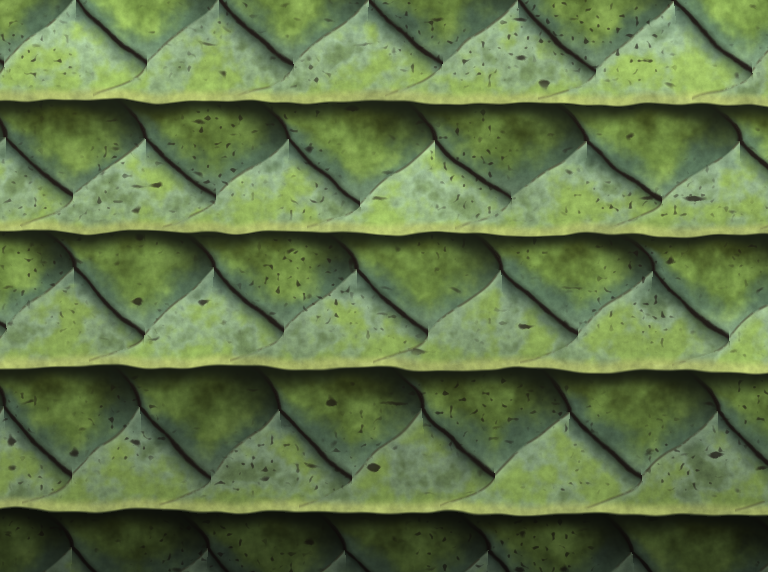
Reproduce this texture procedurally as a Shadertoy shader.

```glsl
// Overlapping green leaf scales in ridged rows, with shaded seams, mottling and specks.

const float PI = 3.14159265;

// Layout, in canvas widths; y runs downward
const float FIRST_RIDGE = 0.134;
const float ROW_HEIGHT = 0.178;
const float COLUMN_START = 0.0065;
const float COLUMN_WIDTH = 0.1784;
const float COLUMN_GROWTH = 0.0124;
const float ROW_SQUEEZE = 0.015;

// Scale shape, in row heights and column widths
const float APEX = 0.26;
const float CURL = 0.2;
const float JUNCTION = 0.73;
const float TIP_LENGTH = 0.38;
const float TIP_LEVEL = 0.955;
const float SEAM_WIDTH = 0.011;
const float EDGE_WIDTH = 0.006;

// Colours
const vec3 LEAF_LIGHT = vec3(0.54, 0.65, 0.34);
const vec3 LEAF_MID = vec3(0.40, 0.50, 0.24);
const vec3 LEAF_DEEP = vec3(0.23, 0.27, 0.11);
const vec3 PALE = vec3(0.60, 0.71, 0.56);
const vec3 TEAL = vec3(0.32, 0.42, 0.35);
const vec3 SHADOW = vec3(0.10, 0.12, 0.08);
const vec3 RIDGE = vec3(0.68, 0.72, 0.42);
const vec3 SEAM = vec3(0.11, 0.08, 0.07);
const vec3 EDGE = vec3(0.27, 0.24, 0.17);

float hash(vec2 p) {
    vec3 h = fract(p.xyx * 0.1031);
    h += dot(h, h.yzx + 33.33);
    return fract((h.x + h.y) * h.z);
}

float cornerSlope(vec2 cell, vec2 offset) {
    float angle = 2.0 * PI * hash(cell);
    return dot(vec2(cos(angle), sin(angle)), offset);
}

float gradientNoise(vec2 p) {
    vec2 i = floor(p), f = p - i;
    vec2 s = f * f * f * (f * (f * 6.0 - 15.0) + 10.0), e = vec2(1, 0);
    return mix(mix(cornerSlope(i, f), cornerSlope(i + e, f - e), s.x),
               mix(cornerSlope(i + e.yx, f - e.yx), cornerSlope(i + 1.0, f - 1.0), s.x), s.y);
}

float fbm(vec2 p) {
    float sum = 0.0, gain = 1.0;
    for (int i = 0; i < 4; i++) {
        sum += gain * gradientNoise(p);
        p = p * 2.03 + 17.3;
        gain *= 0.55;
    }
    return sum;
}

float fall(float a, float b, float x) { return 1.0 - smoothstep(a, b, x); }

// Column coordinate; columns widen to the right and alternate rows shift by half
float column(float x, float row) {
    float s = (x - COLUMN_START) / COLUMN_WIDTH;
    float k = (sqrt(1.0 + 4.0 * COLUMN_GROWTH * s) - 1.0) / (2.0 * COLUMN_GROWTH);
    return k * (1.0 + ROW_SQUEEZE * (row - 1.7)) + 0.5 * mod(row, 2.0);
}

void mainImage(out vec4 fragColor, in vec2 fragCoord) {
    vec2 p = vec2(fragCoord.x, iResolution.y - fragCoord.y) / iResolution.x;
    float px = 1.0 / (iResolution.x * ROW_HEIGHT);
    float mottle = fbm(p * 17.0);
    float grain = fbm(p * 85.0 + 9.0);

    // Row coordinate with uneven spacing and lightly scalloped ridges
    vec2 q = p + 0.005 * vec2(gradientNoise(p * 22.0), gradientNoise(p * 22.0 + 40.0));
    float r = (q.y - FIRST_RIDGE - 0.007 * (q.x - 0.3)) / ROW_HEIGHT + 1.0;
    float bend = sin(PI * (r - 1.0) / 3.0);
    r += 0.062 * bend * bend;
    float above = column(q.x, floor(r + 0.5) - 1.0);
    float nearRidge = cos(PI * r);
    r -= 0.011 * cos(2.0 * PI * (above - 0.1)) * nearRidge * nearRidge;
    float row = floor(r), v = r - row;

    // Column cell, centred on the point where three scales meet
    float curl = max(0.0, 1.0 - v / APEX);
    float x = column(q.x, row) + CURL * curl * curl;
    float cell = floor(x + 0.5), u = x - cell;
    float meet = JUNCTION + 0.06 * (hash(vec2(cell + 20.0, row + 5.0)) - 0.5);

    // Lower outline of the hanging scale: seam on the left, edge on the right
    float t = 1.0 - 2.0 * abs(u);
    float outline = u < 0.0 ? t + 0.35 * t * (1.0 - t) : t + 0.04 * sin(2.0 * PI * t);
    outline = mix(APEX, meet, outline);
    float depth = (outline - v) * 0.72;

    // Swept tip of the upright scale lying over its left neighbour
    float w = clamp(-u / TIP_LENGTH, 0.0, 1.0);
    float tip = mix(meet, TIP_LEVEL, pow(w, 0.55));
    float behind = u < 0.0 ? fall(-px, px, v - tip) : 0.0;

    // Hanging scale
    vec3 hanging = mix(LEAF_DEEP, LEAF_MID, smoothstep(-0.05, 0.32, v + 0.25 * mottle));
    hanging = mix(hanging, LEAF_LIGHT, 0.55 * smoothstep(-0.1, 0.6, mottle) * smoothstep(0.1, 0.35, v));
    hanging = mix(hanging, TEAL, 0.85 * fall(0.02, 0.21, depth + 0.12 * mottle));
    hanging = mix(hanging, PALE, 0.5 * smoothstep(0.45, 0.75, v));
    hanging = mix(hanging, SHADOW, 0.85 * smoothstep(0.05, 0.5, u) * fall(0.12, 0.5, v));
    hanging *= 0.9 + 0.2 * hash(vec2(cell + 40.0, row + 11.0));

    // Upright scale
    float seamShade = u < 0.0 ? behind * fall(0.0, 0.15, -depth) : 0.0;
    vec3 upright = mix(PALE, LEAF_LIGHT, smoothstep(-0.3, 0.4, mottle + 0.7 * (v - 0.65)));
    upright = mix(upright, LEAF_MID, 0.5 * smoothstep(0.1, 0.6, -mottle));
    upright = mix(upright, TEAL, 0.7 * fall(0.28, 0.56, v + 0.15 * mottle));
    upright = mix(upright, PALE, u > 0.0 ? 0.7 * fall(0.0, 0.09, -depth) : 0.0);
    upright = mix(upright, PALE, 0.5 * (1.0 - behind) * step(u, 0.0) * fall(0.0, 0.09, v - tip));
    upright = mix(upright, TEAL * 0.7, 0.75 * seamShade);
    upright *= 0.93 + 0.1 * hash(vec2(cell + 60.0 - step(0.5, behind), row + 3.0));
    upright = mix(upright, RIDGE, 0.85 * smoothstep(0.88, 0.96, v));

    vec3 colour = mix(upright, hanging, smoothstep(-1.3 * px, 1.3 * px, depth));

    // Grain, broad patches and clustered dark specks
    float patches = gradientNoise(p * 5.0 + 6.0);
    colour *= 1.0 + 0.13 * grain + 0.15 * mottle + 0.14 * patches;
    float cluster = smoothstep(-0.05, 0.35, gradientNoise(p * 9.0 + 3.0) + 0.15 * fall(0.4, 0.7, v));
    float specks = smoothstep(0.27, 0.52, gradientNoise(p * 120.0));
    float blots = smoothstep(0.42, 0.58, gradientNoise(p * vec2(36.0, 60.0) + 0.1 * grain));
    float stain = max(0.6 * specks * cluster, 0.7 * blots);
    colour = mix(colour, SEAM, stain * fall(0.82, 0.92, v));

    // Seams that thin toward the tip, fine broken edges and tip lines
    float lean = 2.0 * CURL * curl / APEX;
    float topSeam = v < APEX ? (0.5 - abs(u)) / sqrt(1.0 + lean * lean) : 1.0;
    float seamDistance = min(topSeam, u < 0.0 ? abs(depth) : 1.0);
    float edgeDistance = u > 0.0 ? abs(depth) : 1.0;
    float tipDistance = u < 0.0 && w < 1.0 ? abs(v - tip) * 0.75 : 1.0;
    float ragged = SEAM_WIDTH * (1.0 + 0.6 * grain + 0.5 * mottle);
    float broken = 0.6 * smoothstep(-0.6, 0.3, grain + mottle) * (1.0 - 0.5 * w);
    float fine = min(edgeDistance, tipDistance);
    colour = mix(colour, EDGE, broken * fall(EDGE_WIDTH - px, EDGE_WIDTH + 1.3 * px, fine));
    colour = mix(colour, SHADOW, 0.5 * fall(0.0, 0.05, seamDistance));
    colour = mix(colour, SEAM, 0.85 * fall(ragged - px, ragged + 1.5 * px, seamDistance));

    // Shade below each ridge, and dimmer lower rows
    colour = mix(colour, SHADOW, 0.85 * fall(0.0, 0.11 + 0.12 * abs(u) + 0.06 * mottle, v));
    float light = 1.05 - 0.0085 * row * row * row;
    colour *= mix(light, 1.0, 0.6 * smoothstep(0.88, 0.96, v));
    colour = mix(colour, SHADOW, smoothstep(0.985 - px, 1.0, v));
    fragColor = vec4(clamp(colour, 0.0, 1.0), 1.0);
}
```
